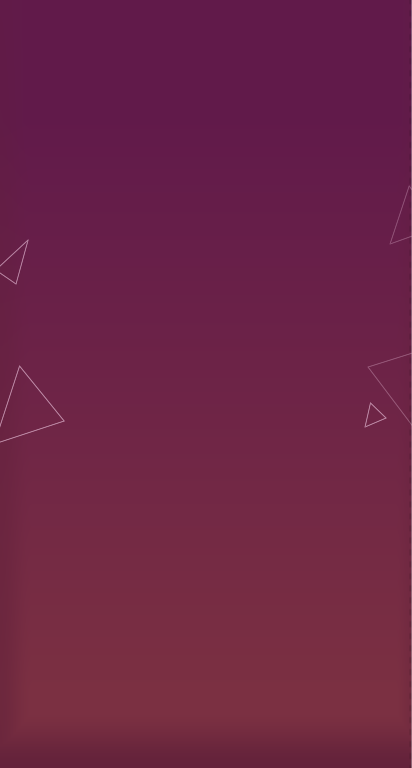
Write a Shadertoy shader that draws this background.

```glsl
// Plum to brick-red vertical gradient with shaded borders and thin outlined triangles.

const vec2 CANVAS = vec2(0.535, 1.0);          // canvas extent in units of its height

const vec3 PLUM = vec3(0.382, 0.103, 0.292);
const vec3 WINE = vec3(0.428, 0.140, 0.278);
const vec3 BRICK = vec3(0.482, 0.188, 0.258);
const vec3 BORDER_SHADE = vec3(0.375, 0.125, 0.225);
const vec3 LINE_COLOR = vec3(0.90, 0.74, 0.84);
const vec3 RIM_COLOR = vec3(0.85, 0.80, 0.83);

const float PLUM_END = 0.84;                   // heights of the gradient stops
const float WINE_AT = 0.50;
const float BRICK_START = 0.10;
const float BOTTOM_FADE = 0.075;
const float SIDE_FADE = 0.042;
const float LINE_HALF_WIDTH = 0.0007;
const float RIM_WIDTH = 0.0008;
const float DASH_PERIOD = 0.0156;

const int TRIANGLES = 5;
const vec2 CORNERS[15] = vec2[15](
    vec2(0.0365, 0.6875), vec2(0.0208, 0.6302), vec2(-0.0056, 0.6484),
    vec2(0.0254, 0.5234), vec2(0.0833, 0.4518), vec2(-0.0075, 0.4219),
    vec2(0.5313, 0.7578), vec2(0.5065, 0.6823), vec2(0.5716, 0.7057),
    vec2(0.4779, 0.5221), vec2(0.5729, 0.5521), vec2(0.5534, 0.4219),
    vec2(0.4811, 0.4753), vec2(0.5013, 0.4557), vec2(0.4740, 0.4440));
const float OPACITY[5] = float[5](0.60, 0.62, 0.30, 0.32, 0.62);

float segmentDistance(vec2 p, vec2 a, vec2 b) {
    vec2 along = b - a;
    float t = clamp(dot(p - a, along) / dot(along, along), 0.0, 1.0);
    return length(p - a - along * t);
}

float outlineDistance(vec2 p, vec2 a, vec2 b, vec2 c) {
    return min(segmentDistance(p, a, b),
           min(segmentDistance(p, b, c), segmentDistance(p, c, a)));
}

vec3 backdrop(vec2 p) {
    float lower = clamp((p.y - BRICK_START) / (WINE_AT - BRICK_START), 0.0, 1.0);
    float upper = clamp((p.y - WINE_AT) / (PLUM_END - WINE_AT), 0.0, 1.0);
    vec3 color = mix(mix(BRICK, WINE, lower), PLUM, upper);

    // Soft shading along the bottom and the sides, weaker toward the top
    float bottom = 1.0 - smoothstep(0.0, BOTTOM_FADE, p.y);
    float left = 1.0 - smoothstep(0.0, SIDE_FADE, p.x);
    float right = 1.0 - smoothstep(0.0, 0.5 * SIDE_FADE, CANVAS.x - p.x);
    float sides = max(0.55 * left, 0.3 * right) * (1.0 - 0.7 * p.y);
    return mix(color, BORDER_SHADE, max(0.85 * bottom, sides));
}

void mainImage(out vec4 fragColor, in vec2 fragCoord) {
    vec2 p = fragCoord / iResolution.xy * CANVAS;
    float pixel = CANVAS.y / iResolution.y;
    vec3 color = backdrop(p);

    // Triangle outlines
    for (int i = 0; i < TRIANGLES; i++) {
        int k = 3 * i;
        float d = outlineDistance(p, CORNERS[k], CORNERS[k + 1], CORNERS[k + 2]);
        float line = 1.0 - smoothstep(-0.5 * pixel, 0.5 * pixel, d - LINE_HALF_WIDTH);
        color = mix(color, LINE_COLOR, OPACITY[i] * line);
    }

    // Faint dark dashes beside a pale rim on the right edge
    float edge = CANVAS.x - p.x;
    float dash = smoothstep(0.15, 0.35, abs(fract(p.y / DASH_PERIOD) - 0.5));
    float strip = 1.0 - smoothstep(0.0025, 0.0045, edge);
    color *= 1.0 - 0.12 * dash * strip;
    float rim = 1.0 - smoothstep(-0.5 * pixel, 0.5 * pixel, edge - RIM_WIDTH);
    color = mix(color, RIM_COLOR, 0.6 * rim);

    fragColor = vec4(color, 1.0);
}
```
